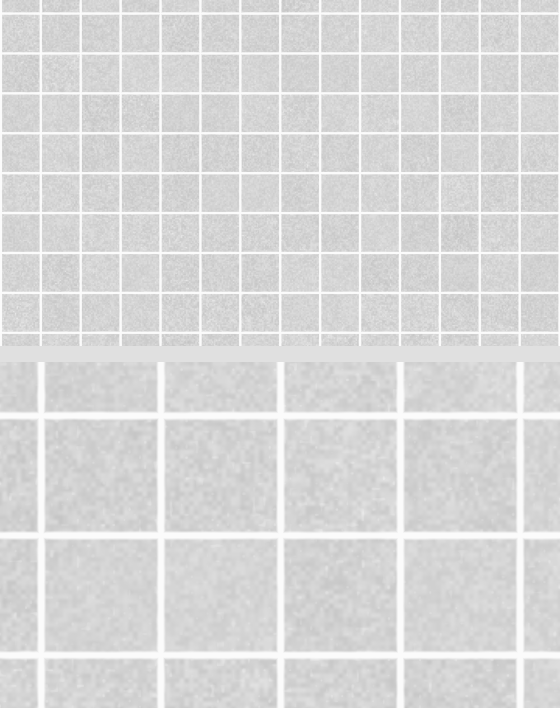
Top: the whole. Bottom: its middle third, enlarged.
Reproduce this pattern procedurally as a Shadertoy shader.

```glsl
// Square pale grey mosaic tiles with grainy faces and thin white grout.

const float TILE_PITCH = 0.07126;             // fractions of canvas width
const vec2  GRID_ORIGIN = vec2(0.0016, 0.0236);
const float GROUT_WIDTH = 0.0043;
const float GROUT_SOFTNESS = 0.0011;
const float GRAIN_SCALE = 360.0;              // grain cells per canvas width

const vec3 TILE_GREY = vec3(0.828);
const vec3 GROUT_WHITE = vec3(0.985);

// Integer hash of a lattice cell, result in 0..1.
float hash(vec2 cell, uint seed) {
    uvec2 q = uvec2(ivec2(cell)) * uvec2(1597u, 3812u + 3u);
    uint h = (q.x ^ (q.y << 7u)) + seed * 7919u;
    h = (h ^ (h >> 16u)) * 73244475u;
    h = (h ^ (h >> 15u)) * 73244475u;
    h ^= h >> 16u;
    return float(h & 65535u) / 65535.0;
}

float valueNoise(vec2 p, uint seed) {
    vec2 cell = floor(p);
    vec2 f = fract(p);
    f = f * f * (3.0 - 2.0 * f);
    float bottom = mix(hash(cell, seed), hash(cell + vec2(1, 0), seed), f.x);
    float top = mix(hash(cell + vec2(0, 1), seed), hash(cell + vec2(1, 1), seed), f.x);
    return mix(bottom, top, f.y);
}

// Distance from p to the nearest grid line.
float gridDistance(vec2 p, float pitch) {
    vec2 toLine = (0.5 - abs(fract(p / pitch) - 0.5)) * pitch;
    return min(toLine.x, toLine.y);
}

// Speckle centred on zero, with occasional brighter flecks.
float grain(vec2 p, float scale) {
    float fine = valueNoise(p * scale, 1u) - 0.5;
    float coarse = valueNoise(p * scale * 0.43, 2u) - 0.5;
    float fleck = smoothstep(0.78, 1.0, valueNoise(p * scale * 0.9, 3u));
    return 0.07 * fine + 0.025 * coarse + 0.04 * fleck;
}

// Face of one tile: its own tone, slow clouding and grain strength.
vec3 tileColor(vec2 p, vec2 tile) {
    float tone = 0.018 * (hash(tile, 4u) - 0.5);
    float cloud = 0.014 * (valueNoise(p * 45.0, 5u) - 0.5);
    float strength = mix(0.75, 1.2, hash(tile, 6u));
    return TILE_GREY + tone + cloud + strength * grain(p, GRAIN_SCALE);
}

void mainImage(out vec4 fragColor, in vec2 fragCoord) {
    vec2 uv = fragCoord / iResolution.x;
    vec2 p = uv - GRID_ORIGIN;
    vec2 tile = floor(p / TILE_PITCH);

    // Grout edge wavers slightly and is smoothed over at least one pixel.
    float halfWidth = 0.5 * GROUT_WIDTH + 0.0004 * (valueNoise(uv * 120.0, 7u) - 0.5);
    float soft = max(GROUT_SOFTNESS, 0.7 / iResolution.x);
    float d = gridDistance(p, TILE_PITCH) - halfWidth;
    float grout = 1.0 - smoothstep(-soft, soft, d);

    fragColor = vec4(mix(tileColor(uv, tile), GROUT_WHITE, grout), 1.0);
}
```
